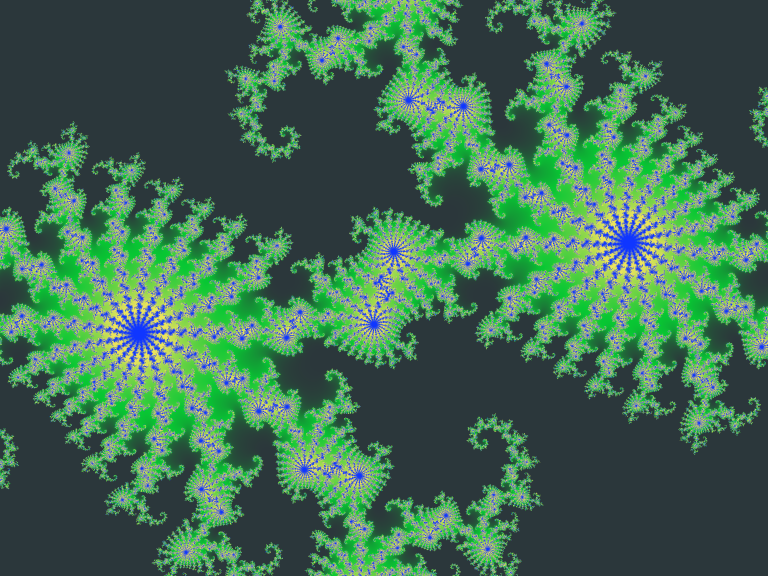
Give the GLSL for this background, as a WebGL 1 fragment shader.

```glsl
precision highp float;
// Julia set of spoked spirals: blue hubs, yellow-green bays, slate surroundings.

uniform vec2 u_resolution;

const vec2 JULIA_C = vec2(-0.74004, -0.18518);
const float VIEW_HEIGHT = 1.174;   // height of the canvas in the complex plane
const int MAX_STEPS = 256;
const float ESCAPE_RADIUS_SQ = 256.0;
const int SAMPLES = 3;             // supersampling grid per side

const vec3 SLATE = vec3(0.17, 0.215, 0.23);
const vec3 GREEN = vec3(0.03, 0.78, 0.20);
const vec3 YELLOW = vec3(0.92, 0.89, 0.36);
const vec3 BLUE = vec3(0.06, 0.21, 1.00);

// Escape times at which the palette changes
const float SLATE_END = 33.0;
const float GREEN_AT = 63.0;
const float YELLOW_AT = 132.0;
const float BLUE_START = 145.0;
const float BLUE_AT = 235.0;

// Smooth count of steps before z -> z^2 + c escapes
float escapeTime(vec2 z) {
  for (int i = 0; i < MAX_STEPS; i++) {
    z = vec2(z.x * z.x - z.y * z.y, 2.0 * z.x * z.y) + JULIA_C;
    float radiusSq = dot(z, z);
    if (radiusSq > ESCAPE_RADIUS_SQ) {
      return float(i) + 2.0 - log2(0.5 * log2(radiusSq));
    }
  }
  return float(MAX_STEPS);
}

vec3 palette(float steps) {
  vec3 color = mix(SLATE, GREEN, smoothstep(SLATE_END, GREEN_AT, steps));
  color = mix(color, YELLOW, clamp((steps - GREEN_AT) / (YELLOW_AT - GREEN_AT), 0.0, 1.0));
  return mix(color, BLUE, smoothstep(BLUE_START, BLUE_AT, steps));
}

void main() {
  vec3 sum = vec3(0.0);

  // Average a small grid of samples to smooth the fine filigree
  for (int j = 0; j < SAMPLES; j++) {
    for (int i = 0; i < SAMPLES; i++) {
      vec2 offset = (vec2(float(i), float(j)) + 0.5) / float(SAMPLES) - 0.5;
      vec2 centred = gl_FragCoord.xy + offset - 0.5 * u_resolution;
      sum += palette(escapeTime(centred * VIEW_HEIGHT / u_resolution.y));
    }
  }
  gl_FragColor = vec4(sum / float(SAMPLES * SAMPLES), 1.0);
}
```
